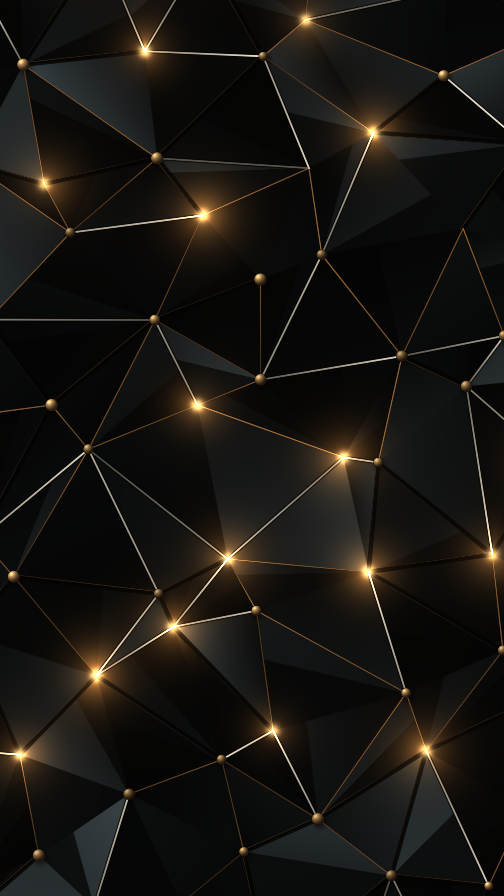
This background is drawn by a WebGL 2 fragment shader. Its source:

```glsl
#version 300 es
precision highp float;
uniform vec2 u_resolution;
out vec4 outColor;

const float SPACING = 0.2;
const mat2 TILT = mat2(0.92, 0.39, -0.39, 0.92);

vec3 hash3(vec2 p) {
  vec3 q = fract(p.xyx * vec3(0.1031, 0.1030, 0.0973));
  q += dot(q, q.yxz + 33.33);
  return fract((q.xxy + q.yzz) * q.zyx);
}

float cross2(vec2 a, vec2 b) { return a.x * b.y - a.y * b.x; }

// Jittered mesh vertex in canvas widths
vec2 node(vec2 id) {
  return TILT * (id + 0.5 + 0.76 * (hash3(id + 71.0).xy - 0.5)) * SPACING;
}

// x: distance, y: position along the segment, z: signed side distance
vec3 segment(vec2 p, vec2 a, vec2 b) {
  vec2 ab = b - a;
  float t = clamp(dot(p - a, ab) / dot(ab, ab), 0.0, 1.0);
  return vec3(length(p - a - ab * t), t, cross2(ab, p - a) / length(ab));
}

float stroke(float d, float halfWidth, float px) {
  return 1.0 - smoothstep(halfWidth - 0.6 * px, halfWidth + 0.6 * px, d);
}

// Facet with corner-to-corner shading and an optional fold; w is coverage
vec4 facet(vec2 p, vec2 a, vec2 b, vec2 c, vec2 seed, float px) {
  float area = cross2(b - a, c - a);
  vec3 bary = vec3(cross2(b - p, c - p), cross2(c - p, a - p), cross2(a - p, b - p)) / area;
  vec3 inset = bary * abs(area) / vec3(distance(b, c), distance(c, a), distance(a, b));
  float cover = smoothstep(-0.7 * px, 0.7 * px, min(inset.x, min(inset.y, inset.z)));

  vec3 h = hash3(seed);
  float light = dot(bary, hash3(seed + 17.3)) * (0.14 + 1.75 * h.x * h.x * h.x);
  float ratio = bary.y / max(bary.y + bary.z, 0.001);
  float fold = smoothstep(-6.0 * px, 6.0 * px, ratio - mix(0.25, 0.75, h.z));
  light *= mix(1.0, mix(0.25, 1.0, fold), step(0.5, h.y));
  vec3 color = vec3(0.014, 0.014, 0.013) + vec3(0.118, 0.138, 0.146) * light;
  return vec4(color, 1.0) * cover;
}

void main() {
  vec2 p = gl_FragCoord.xy / u_resolution.x;
  float px = 1.0 / u_resolution.x;
  vec2 home = floor(p * TILT / SPACING);

  vec4 faces = vec4(0.0);
  vec3 wires = vec3(0.0), halo = vec3(0.0), core = vec3(0.0);
  vec4 bead = vec4(0.0);
  float groove = 0.0, haloShade = 0.0;

  for (int j = -2; j <= 2; j++)
  for (int i = -2; i <= 2; i++) {
    vec2 id = home + vec2(i, j);
    vec2 a = node(id), b = node(id + vec2(1, 0));
    vec2 c = node(id + vec2(0, 1)), d = node(id + vec2(1, 1));

    // Split each cell along its shorter diagonal
    bool rising = distance(a, d) < distance(b, c);
    vec2 e = rising ? a : b, f = rising ? d : c;
    vec4 lower = facet(p, e, f, rising ? b : a, id + 5.7, px);
    vec4 upper = facet(p, e, f, rising ? c : d, id + 43.1, px);
    faces += lower + upper;
    haloShade += lower.w * mix(0.5, 1.2, hash3(id + 9.2).x)
               + upper.w * mix(0.5, 1.2, hash3(id + 27.4).x);

    // Bright wires, gold wires and dark grooves
    for (int k = 0; k < 3; k++) {
      vec2 from = k == 2 ? e : a;
      vec2 to = k == 0 ? b : k == 1 ? c : f;
      vec3 s = segment(p, from, to);
      vec3 h = hash3(id + 13.7 * float(k) + 101.0);
      float shine = mix(0.3 + 0.7 * h.y, 0.3 + 0.7 * h.z, s.y);
      if (h.x < 0.24) {
        wires = max(wires, vec3(0.95, 0.91, 0.82) * shine * stroke(s.x, 0.0018, px));
        groove = max(groove, 0.7 * stroke(s.x, 0.004, px));
      } else if (h.x < 0.48) {
        wires = max(wires, vec3(0.6, 0.41, 0.22) * shine * stroke(s.x, 0.0013, px));
      } else if (h.x < 0.78) {
        groove = max(groove, 0.85 * stroke(s.x, 0.0045, px));
        float rim = stroke(abs(s.z - 0.004), 0.0009, px) * stroke(s.x, 0.006, px);
        wires = max(wires, vec3(0.24, 0.17, 0.10) * shine * rim);
      }
    }

    // Glowing nodes and gold beads
    vec3 h = hash3(id + 211.0);
    vec2 q = p - a;
    float r = length(q);
    if (h.x < 0.3) {
      float power = mix(0.55, 1.15, h.y);
      halo += vec3(1.0, 0.64, 0.29) * power * exp(-r / mix(0.026, 0.038, h.z));
      core += vec3(1.0, 0.82, 0.5) * exp(-r * r / 0.00013) * (0.5 + 0.6 * power);
    } else if (h.x < 0.95) {
      float radius = mix(0.009, 0.0128, h.y);
      vec2 n = q / radius;
      vec3 normal = vec3(n, sqrt(max(0.0, 1.0 - dot(n, n))));
      float lit = max(0.0, dot(normal, normalize(vec3(-0.4, 0.5, 0.8))));
      vec3 gold = mix(vec3(0.17, 0.11, 0.06), vec3(0.86, 0.68, 0.41), lit * lit);
      gold += vec3(0.35, 0.32, 0.26) * pow(lit, 14.0);
      bead = mix(bead, vec4(gold * mix(0.6, 1.0, h.z), 1.0), stroke(r, radius, px));
      groove = max(groove, 0.6 * (1.0 - smoothstep(0.0, 0.022, length(q + vec2(-0.004, 0.006)))));
    }
  }

  // Layer facets, light, wires and beads
  float total = max(faces.w, 0.001);
  vec3 color = faces.rgb / total;
  color += halo * haloShade / total * 0.9;
  color = mix(color, vec3(0.012, 0.010, 0.008) + 0.3 * halo, groove);
  color = max(color, wires + halo * min(1.0, 2.0 * wires.r));
  color = mix(color, bead.rgb, bead.a) + core;
  outColor = vec4(min(color, 1.0), 1.0);
}
```
